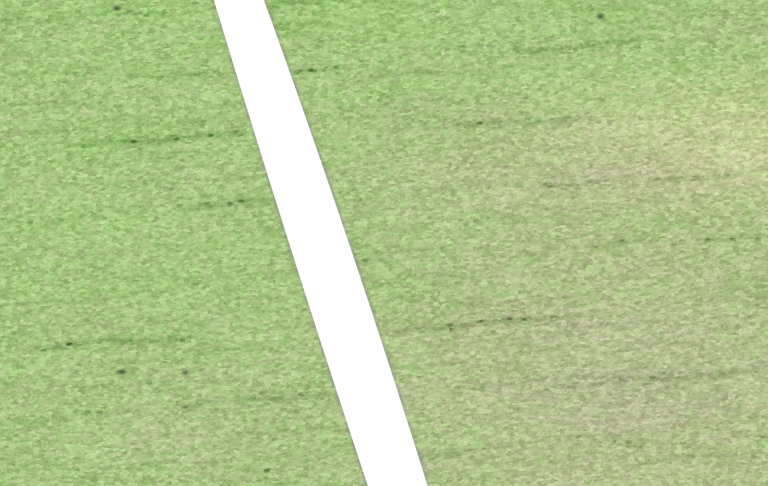
Give the GLSL for this texture, as a WebGL 1 fragment shader.

```glsl
precision highp float;
uniform vec2 u_resolution;

vec2 hash2(vec2 p) {
  return fract(sin(vec2(dot(p, vec2(12.99, 78.23)), dot(p, vec2(39.35, 11.14)))) * 4375.85);
}

// Nearest feature point: x = distance, y = random value of that point
vec2 cellular(vec2 p) {
  vec2 base = floor(p);
  vec2 nearest = vec2(8.0, 0.0);
  for (int j = -1; j <= 1; j++) {
    for (int i = -1; i <= 1; i++) {
      vec2 cell = base + vec2(float(i), float(j));
      vec2 rnd = hash2(cell);
      float d = length(cell + rnd - p);
      if (d < nearest.x) nearest = vec2(d, fract(rnd.x * 7.3 + rnd.y * 3.7));
    }
  }
  return nearest;
}

// Signed tone of soft clumps, centred on zero
float clumps(vec2 p) {
  vec2 c = cellular(p);
  return (c.y - 0.5) * (1.15 - 0.7 * c.x);
}

float layeredSines(vec2 p) {
  float sum = 0.0;
  float amp = 0.5;
  for (int i = 0; i < 4; i++) {
    sum += amp * sin(p.x + 1.7 * sin(p.y * 0.8 + float(i))) * cos(p.y - 0.6 * sin(p.x));
    p = mat2(1.6, 0.7, -0.7, 1.6) * p + 2.3;
    amp *= 0.55;
  }
  return sum;
}

float blob(vec2 p, vec2 center, vec2 radius) {
  vec2 d = (p - center) / radius;
  return exp(-dot(d, d));
}

// Dark broken furrows, repeated across the slope
float furrows(vec2 q, float spacing, float offset, float width) {
  float wobble = 0.007 * sin(q.x * 5.0 + q.y * 13.0) + 0.003 * sin(q.x * 23.0);
  float row = (q.y - offset + wobble) / spacing;
  float d = (fract(row + 0.5) - 0.5) * spacing / width;
  float gaps = smoothstep(-0.25, 0.45, layeredSines(vec2(q.x * 8.0, floor(row + 0.5) * 4.1)));
  return exp(-d * d) * gaps;
}

// Dry and lush areas of the field: 0 = green, 1 = brown
float dryness(vec2 p, vec2 q) {
  float dry = 0.23 + 0.17 * smoothstep(0.5, 1.2, p.x);
  dry += 0.32 * blob(p, vec2(1.35, 0.66), vec2(0.62, 0.11));
  dry += 0.38 * blob(p, vec2(1.32, 0.18), vec2(0.5, 0.26));
  dry += 0.24 * blob(p, vec2(0.38, 0.16), vec2(0.4, 0.12));
  dry -= 0.16 * blob(p, vec2(0.9, 1.0), vec2(1.2, 0.2));
  dry += 0.16 * layeredSines(q * vec2(3.0, 24.0));
  return dry + 0.10 * layeredSines(q * vec2(14.0, 60.0) + 4.0);
}

vec3 grass(vec2 p, vec2 q) {
  float dry = dryness(p, q) + 0.34 * clumps(q * vec2(50.0, 95.0));
  vec3 color = mix(vec3(0.63, 0.785, 0.475), vec3(0.735, 0.735, 0.595), clamp(dry, 0.0, 1.0));
  color += vec3(0.07, 0.05, 0.04) * blob(p, vec2(1.54, 0.72), vec2(0.35, 0.13));

  // Blades and soil grain
  float tone = 0.13 * clumps(q * vec2(85.0, 165.0) + 9.0);
  tone += 0.09 * clumps(q * vec2(150.0, 230.0) + 31.0);
  tone += 0.025 * layeredSines(q * vec2(9.0, 75.0) + 1.0);
  color += tone;

  // Furrows and scattered dark tufts
  float furrow = furrows(q, 0.137, 0.275, 0.006);
  float minor = furrows(q + vec2(0.7, 0.0), 0.059, 0.02, 0.004);
  vec2 tuft = cellular(q * vec2(42.0, 75.0) + 17.0);
  float speck = smoothstep(0.42, 0.1, tuft.x) * step(0.76, tuft.y);
  float dark = 0.09 * furrow + 0.04 * minor + speck * (0.05 + 0.2 * furrow);
  return color - dark * vec3(1.0, 0.9, 0.85);
}

// Signed distance to the strip, negative inside
float stripDistance(vec2 p) {
  float t = 1.0 - p.y;
  float bow = t * (1.0 - t);
  float left = 0.440 + 0.317 * t - 0.015 * bow;
  float right = 0.543 + 0.337 * t + 0.025 * bow;
  return max(left - p.x, p.x - right) * 0.95;
}

void main() {
  vec2 p = gl_FragCoord.xy / u_resolution.y;
  float pixel = 1.0 / u_resolution.y;
  vec2 q = vec2(p.x, p.y - 0.065 * p.x);
  vec3 color = grass(p, q);

  // Isolated dark marks
  float marks = blob(p, vec2(0.241, 0.983), vec2(0.008, 0.005));
  marks += blob(p, vec2(1.235, 0.966), vec2(0.007, 0.005));
  marks += blob(p, vec2(0.251, 0.235), vec2(0.010, 0.005));
  marks += 0.7 * blob(p, vec2(0.381, 0.234), vec2(0.007, 0.005));
  color = mix(color, vec3(0.24, 0.29, 0.2), 0.8 * min(marks, 1.0));

  // White strip with a ragged grey rim
  float d = stripDistance(p);
  float ragged = 0.45 + 0.5 * clumps(p * vec2(70.0, 95.0));
  float rim = smoothstep(0.009, 0.001, d) * ragged;
  color = mix(color, vec3(0.55, 0.57, 0.55), rim);
  color = mix(color, vec3(0.995, 1.0, 0.995), smoothstep(0.75 * pixel, -0.75 * pixel, d));
  gl_FragColor = vec4(clamp(color, 0.0, 1.0), 1.0);
}
```
